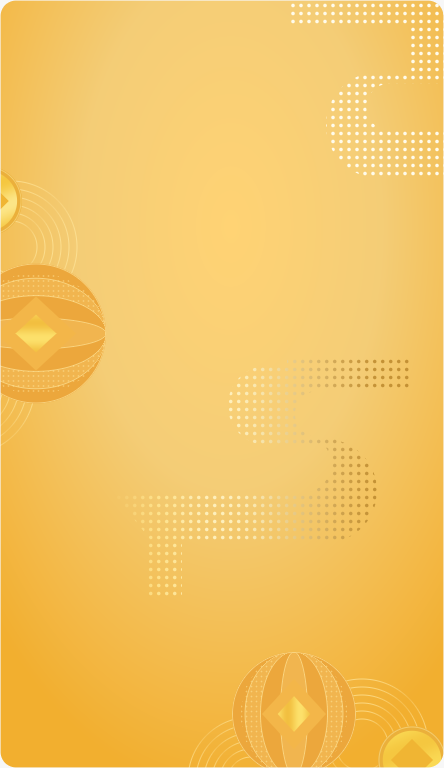
Write a WebGL 1 fragment shader that draws this background.

```glsl
precision highp float;
// Golden festive backdrop: soft glow, dotted ribbons, striped lanterns, coins and ring fans.

#define HEIGHT 768.0        // canvas height in layout units, y runs downward
#define CORNER 16.0         // card corner radius
#define DOT_STEP 8.0        // ribbon dot spacing
#define DOT_RADIUS 1.75
#define RING_STEP 8.0       // gap between fan rings
#define RING_ALPHA 0.7
#define GLOW vec3(1.0, 0.827, 0.455)
#define SAND vec3(0.955, 0.802, 0.465)
#define AMBER vec3(0.95, 0.685, 0.185)
#define CREAM vec3(1.0, 0.91, 0.62)
#define ORANGE vec3(0.925, 0.655, 0.235)

uniform vec2 u_resolution;

float unitsPerPixel;

// Antialiased coverage of a signed distance
float fill(float d) {
  return clamp(0.5 - d / unitsPerPixel, 0.0, 1.0);
}

// Horizontal capsule from x0 to x1 at height y
float capsule(vec2 p, float x0, float x1, float y, float r) {
  return length(p - vec2(clamp(p.x, x0, x1), y)) - r;
}

float box(vec2 p, vec2 center, vec2 halfSize) {
  vec2 d = abs(p - center) - halfSize;
  return max(d.x, d.y);
}

float diamond(vec2 p, vec2 halfSize) {
  return (abs(p.x) / halfSize.x + abs(p.y) / halfSize.y - 1.0) * min(halfSize.x, halfSize.y) * 0.7;
}

float dots(vec2 p, vec2 phase) {
  return length(mod(p - phase + 0.5 * DOT_STEP, DOT_STEP) - 0.5 * DOT_STEP) - DOT_RADIUS;
}

// Ribbon outlines
float upperRibbon(vec2 p) {
  float bend = max(capsule(p, 379.0, 600.0, 125.0, 53.0),
                   -capsule(p, 390.0, 600.0, 107.0, 23.5));
  float bar = box(p, vec2(440.0, 10.0), vec2(150.0, 15.0));
  float stem = box(p, vec2(460.0, 48.0), vec2(49.0, 30.0));
  return min(bend, min(bar, stem));
}

float lowerRibbon(vec2 p) {
  float bulge = max(capsule(p, 268.0, 288.0, 405.5, 40.0),
                    -capsule(p, 318.0, 600.0, 414.0, 23.0));
  float bar = box(p, vec2(349.0, 373.5), vec2(62.0, 16.0));
  float link = box(p, vec2(315.0, 441.0), vec2(22.0, 4.0));
  float base = max(capsule(p, 0.0, 325.0, 491.0, 52.0),
                   -capsule(p, 0.0, 302.0, 464.0, 29.0));
  base = max(base, 117.0 + 0.8 * (p.y - 498.0) - p.x);
  float tail = box(p, vec2(165.0, 570.0), vec2(17.0, 28.0));
  return min(min(bulge, bar), min(link, min(base, tail)));
}

// Concentric thin rings, faint along the diagonals
void rings(inout vec3 color, vec2 p, float outer) {
  float d = length(p);
  float line = abs(mod(d - outer + 0.5 * RING_STEP, RING_STEP) - 0.5 * RING_STEP) - 0.5;
  float inside = step(d, outer + 2.0) * step(outer - 5.5 * RING_STEP, d);
  float strength = 0.35 + 0.65 * abs(p.x * p.x - p.y * p.y) / max(d * d, 1.0);
  color = mix(color, CREAM, RING_ALPHA * strength * inside * fill(line));
}

// Lantern with its poles on the local y axis
void lantern(inout vec3 color, vec2 p, float r) {
  float d = length(p) - r;
  float chord = sqrt(max(r * r - p.y * p.y, 0.01));
  float m = abs(p.x) / chord;
  float band = step(0.22, m) * step(m, 0.54) + step(0.79, m);
  vec3 body = mix(vec3(0.945, 0.71, 0.31), ORANGE, band);
  // Fine dots between two meridians
  float speck = length(mod(p, 5.0) - 2.5) - 0.8;
  body = mix(body, CREAM, 0.5 * fill(speck) * step(0.54, m) * step(m, 0.86));
  // Meridian lines
  float line = min(abs(m - 0.22), min(abs(m - 0.54), abs(m - 0.79))) * chord;
  line = min(line, abs(d + 0.5));
  body = mix(body, CREAM, 0.65 * fill(line - 0.45));
  color = mix(color, body, fill(d));
}

// Nested diamond emblem with a metallic sheen
void emblem(inout vec3 color, vec2 p, vec2 halfSize, float sheen) {
  color = mix(color, vec3(0.953, 0.715, 0.285), fill(diamond(p, halfSize)));
  vec3 metal = mix(vec3(0.95, 0.75, 0.25), vec3(0.99, 0.88, 0.42), 0.5 + 0.5 * sin(sheen));
  color = mix(color, metal, fill(diamond(p, halfSize * 0.51)));
}

void coin(inout vec3 color, vec2 p, float r, vec3 pale) {
  float d = length(p);
  color = mix(color, vec3(0.92, 0.69, 0.23), fill(d - r));
  color = mix(color, CREAM, 0.5 * fill(abs(d - r + 1.0) - 0.5));
  vec3 face = mix(vec3(0.96, 0.78, 0.25), pale, 0.5 + 0.5 * sin(p.y * 0.12 + p.x * 0.05));
  color = mix(color, face, fill(d - r * 0.86));
  color = mix(color, vec3(0.94, 0.71, 0.2), fill(diamond(p, vec2(r * 0.62))));
}

void main() {
  unitsPerPixel = HEIGHT / u_resolution.y;
  vec2 size = u_resolution * unitsPerPixel;
  vec2 p = vec2(gl_FragCoord.x, u_resolution.y - gl_FragCoord.y) * unitsPerPixel;

  // Elliptical glow
  float glow = length(p / size - vec2(0.52, 0.295));
  vec3 color = mix(GLOW, SAND, clamp(glow / 0.36, 0.0, 1.0));
  color = mix(color, AMBER, clamp((glow - 0.34) / 0.4, 0.0, 1.0));

  // Dotted ribbons
  float upper = fill(dots(p, vec2(293.0, 5.5))) * fill(upperRibbon(p));
  color = mix(color, vec3(1.0, 0.985, 0.92), upper);
  vec3 ink = mix(vec3(1.0, 0.9, 0.56), vec3(1.0, 0.96, 0.78), smoothstep(150.0, 215.0, p.x));
  ink = mix(ink, vec3(0.74, 0.54, 0.18), smoothstep(225.0, 385.0, p.x));
  float lower = fill(dots(p, vec2(230.7, 361.5))) * fill(lowerRibbon(p));
  color = mix(color, ink, 0.87 * smoothstep(105.0, 165.0, p.x) * lower);

  // Ring fans
  rings(color, p - vec2(11.0, 247.0), 66.0);
  rings(color, p - vec2(-35.0, 385.0), 70.0);
  rings(color, p - vec2(251.0, 780.0), 63.0);
  rings(color, p - vec2(362.0, 745.0), 66.0);

  // Lanterns and coins
  vec2 left = p - vec2(36.0, 333.5);
  lantern(color, left.yx, 70.0);
  emblem(color, left, vec2(40.0, 37.0), left.y * 0.2 + 0.6);
  vec2 low = p - vec2(294.0, 714.0);
  lantern(color, low, 62.0);
  emblem(color, low, vec2(32.0, 35.0), low.x * 0.25);
  coin(color, p - vec2(-13.0, 201.0), 35.0, vec3(0.99, 0.9, 0.53));
  coin(color, p - vec2(412.0, 760.0), 34.0, vec3(0.98, 0.85, 0.33));

  // Rounded card edge
  vec2 q = abs(p - 0.5 * size) - 0.5 * size + CORNER;
  float card = length(max(q, 0.0)) + min(max(q.x, q.y), 0.0) - CORNER;
  gl_FragColor = vec4(mix(vec3(0.97), color, fill(card + 0.6)), 1.0);
}
```
